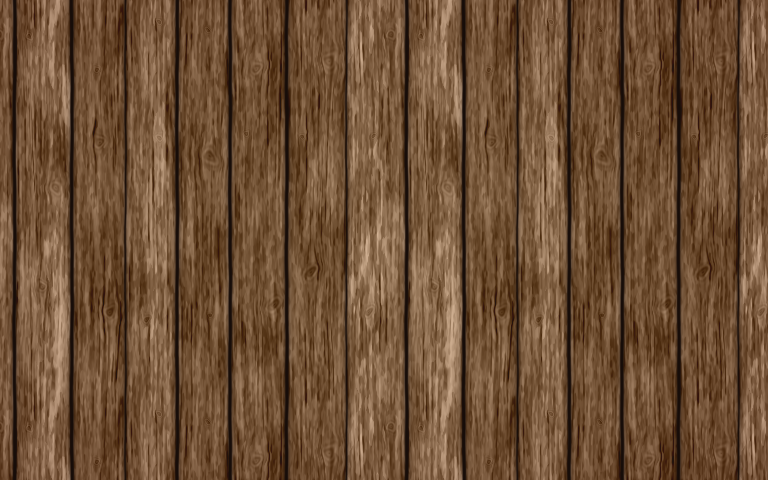
This texture is drawn by a Shadertoy shader. Its source:

```glsl
// Weathered vertical boards: a square tile of seven planks of uneven width,
// repeated over the canvas. Stretched cellular noise makes fibres and worn
// flecks; layered sines add rings and hairline cracks; knots bend the grain.

const float TAU = 6.28319;

vec3 hash(vec2 c) {
    return fract(sin(vec3(dot(c, vec2(127.1, 311.7)),
                          dot(c, vec2(269.5, 183.3)),
                          dot(c, vec2(419.2, 71.9)))) * 43758.5);
}

// Smooth cellular noise that wraps every unit; cells = count across and up.
float cellular(vec2 p, vec2 cells) {
    p *= cells;
    float sum = 0.0, total = 0.0;
    for (int y = -1; y <= 1; y++)
    for (int x = -1; x <= 1; x++) {
        vec2 cell = floor(p) + vec2(x, y);
        vec3 h = hash(floor(mod(cell + 0.5, cells)));
        vec2 d = cell + h.xy - p;
        float weight = exp(-6.0 * dot(d, d));
        sum += weight * h.z;
        total += weight;
    }
    return sum / total;
}

// Hairline cracks: one thin broken line in each of count columns.
float cracks(vec2 p, float count, float drift) {
    float u = p.x * count + drift;
    vec3 h = hash(vec2(floor(mod(floor(u) + 0.5, count)), count));
    float line = smoothstep(0.26, 0.04, abs(fract(u) - 0.3 - 0.4 * h.z));
    float run = sin(TAU * (p.y * (1.0 + floor(3.0 * h.x)) + h.y))
              + 0.5 * sin(TAU * (p.y * 7.0 + h.z));
    return line * smoothstep(0.1, 0.7, run) * h.y;
}

// Plank number within the tile, 0 to 6.
float kindOf(float i) { return floor(mod(i + 0.5, 7.0)); }

// Left edge of plank i, slightly wavy along its length.
float edgeOf(float i, float y) {
    float k = kindOf(i);
    return i / 7.0 - 0.0102 + 0.0128 * sin(TAU / 7.0 * (k + 0.9))
         + 0.0007 * sin(TAU * 2.0 * y + 2.0 * k) + 0.0005 * sin(TAU * 7.0 * y + k);
}

// Half width of the gap left of plank i; two gaps are tight.
float gapOf(float i) {
    float k = kindOf(i);
    return (k == 2.0 || k == 6.0) ? 0.0018 : 0.004;
}

void mainImage(out vec4 fragColor, in vec2 fragCoord) {
    float tile = 0.8167 * iResolution.y;
    float px = 1.0 / tile;
    vec2 p = fragCoord / tile - vec2(0.038, 0.0);

    // Find the plank
    float i = floor(p.x * 7.0);
    if (p.x < edgeOf(i, p.y)) i -= 1.0;
    else if (p.x > edgeOf(i + 1.0, p.y)) i += 1.0;
    float kind = kindOf(i);
    float left = edgeOf(i, p.y), right = edgeOf(i + 1.0, p.y);
    float across = (p.x - left) / (right - left);

    // Knots: bend the grain and add small ringed cores
    vec2 grain = p + vec2(0.0, 0.37 * kind);
    grain.x += 0.0015 * sin(TAU * p.y + kind) + 0.0006 * sin(TAU * 4.0 * p.y + 2.0 * kind);
    float knotTone = 0.0;
    for (float j = 0.0; j < 3.0; j++) {
        vec3 h = hash(vec2(kind + 3.0, j + 11.0));
        float radius = 0.005 + 0.012 * h.z * h.z;
        vec2 d = vec2(p.x - mix(left, right, 0.2 + 0.6 * h.x),
                      p.y - (0.11 + 0.35 * j + 0.16 * (h.y - 0.5)));
        d.y = fract(d.y + 0.5) - 0.5;
        vec2 q = d / (radius * vec2(1.1, 1.2));
        q += 0.25 * sin(2.0 * q.yx + 9.0 * h.xy);
        float r = length(q);
        grain.x -= 0.65 * d.x * exp(-0.3 * q.x * q.x - 0.12 * q.y * q.y);
        knotTone += 0.06 * sin(8.0 * r + q.x) * exp(-0.6 * r * r)
                  - 0.12 * exp(-4.0 * r * r);
    }

    // Fibres, growth rings and cracks
    float coarse = cellular(grain, vec2(64.0, 4.0));
    float fibre = cellular(grain, vec2(180.0, 9.0));
    float grit = cellular(grain, vec2(230.0, 60.0));
    float patches = cellular(grain, vec2(16.0, 7.0));
    float flow = cellular(grain, vec2(20.0, 2.0));
    float rings = sin(TAU * (grain.x * 62.0 + 3.0 * flow))
                + 0.7 * sin(TAU * (grain.x * 97.0 + 4.0 * flow));
    float crack = cracks(grain, 80.0, 1.5 * flow)
                + 0.7 * cracks(grain, 53.0, 2.0 * flow);

    // Worn pale flecks, strongest along one band of certain planks
    float worn = float[7](0.8, 0.1, 0.65, 0.0, 0.12, 0.18, 1.0)[int(kind)];
    float band = exp(-7.0 * pow(across - 0.7 + 0.055 * kind, 2.0));
    float fleck = smoothstep(0.53, 0.64, 0.5 * cellular(grain, vec2(140.0, 30.0))
                                       + 0.3 * patches + 0.25 * fibre);

    vec2 q = fragCoord / iResolution.xy - 0.5;
    float vignette = dot(q, q);
    float tone = 0.045 + 0.04 * worn * band - 0.03 * (1.0 - worn)
               + 0.09 * (coarse - 0.5) + 0.16 * (fibre - 0.5)
               + 0.15 * (grit - 0.5) + 0.1 * (patches - 0.5)
               + (0.008 + 0.012 * worn) * rings - 0.2 * crack
               + 0.14 * worn * band * fleck + knotTone - 0.14 * vignette;
    vec3 wood = vec3(0.45, 0.32, 0.21) + tone;
    wood += vec3(-0.002, 0.004, -0.004) * (1.0 - 4.0 * vignette);
    wood = max(wood, vec3(0.14, 0.08, 0.05));

    // Shaded plank edges and dark gaps
    float toGap = min(p.x - left - gapOf(i), right - p.x - gapOf(i + 1.0));
    vec3 gapColor = vec3(0.09, 0.05, 0.035);
    wood = mix(wood, gapColor, 0.4 * exp(-240.0 * max(toGap, 0.0)));
    wood = mix(gapColor, wood, smoothstep(-px, px, toGap));
    fragColor = vec4(clamp(wood, 0.0, 1.0), 1.0);
}
```
